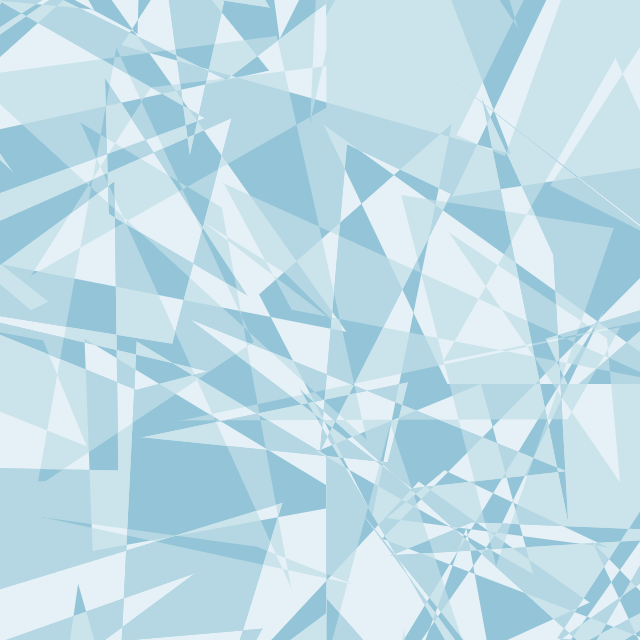
A Shadertoy shader for this background:

```glsl
// Overlapping shards of ice in four pale blues.
// Random triangles, some cut off along straight seams, each flip one or both
// bits of a two-bit tone, so every crossing changes colour.

vec2 hash2(uint n) {
    uvec2 h = uvec2(n * 747796405u + 2891336453u, n * 2654435769u + 1013904223u);
    h = (h ^ (h >> 16u)) * 2246822519u;
    h = (h ^ (h >> 13u)) * 3266489917u;
    h ^= h >> 16u;
    return vec2(h >> 8u) / 16777216.0;
}

// Signed distance to the line from a to b, positive on its right
float lineDistance(vec2 p, vec2 a, vec2 b) {
    vec2 e = b - a;
    return dot(p - a, vec2(e.y, -e.x)) / max(length(e), 1e-4);
}

float triangle(vec2 p, vec2 a, vec2 b, vec2 c) {
    float winding = lineDistance(c, a, b) > 0.0 ? -1.0 : 1.0;
    return max(winding * lineDistance(p, a, b),
           max(winding * lineDistance(p, b, c), winding * lineDistance(p, c, a)));
}

void mainImage(out vec4 fragColor, in vec2 fragCoord) {
    vec2 p = fragCoord / iResolution.y;
    vec2 parity = vec2(1.0);

    for (uint i = 0u; i < 92u; i++) {
        uint seed = i * 6u + 17u;
        vec2 center = hash2(seed) * 1.6 - 0.3;
        vec2 a = center + 0.85 * (hash2(seed + 1u) - 0.5);
        vec2 b = center + 0.85 * (hash2(seed + 2u) - 0.5);
        vec2 c = center + 0.85 * (hash2(seed + 3u) - 0.5);
        float d = triangle(p, a, b, c);

        // Cut some shards at a vertical or horizontal seam
        vec2 cut = hash2(seed + 4u);
        vec2 pick = hash2(seed + 5u);
        vec2 seam = vec2(0.51, pick.y < 0.65 ? 0.4 : 0.248);
        vec2 middle = (a + b + c) / 3.0;
        vec2 side = (p - seam) * (1.0 - 2.0 * step(seam, middle));
        if (cut.x < 0.38) d = max(d, side.x);
        if (cut.y < 0.28) d = max(d, side.y);

        // Soft exclusive-or of the covered bits
        float cover = clamp(0.5 - d * iResolution.y, 0.0, 1.0);
        vec2 bits = pick.x < 0.333 ? vec2(1, 0) : pick.x < 0.667 ? vec2(0, 1) : vec2(1);
        parity *= 1.0 - 2.0 * cover * bits;
    }

    // Blend the four tones by the two bits
    vec2 tone = 0.5 - 0.5 * parity;
    vec3 mid = vec3(0.706, 0.843, 0.890), light = vec3(0.796, 0.894, 0.922);
    vec3 deep = vec3(0.576, 0.769, 0.843), white = vec3(0.898, 0.945, 0.965);
    vec3 color = mix(mix(mid, light, tone.x), mix(deep, white, tone.x), tone.y);
    fragColor = vec4(color, 1.0);
}
```
